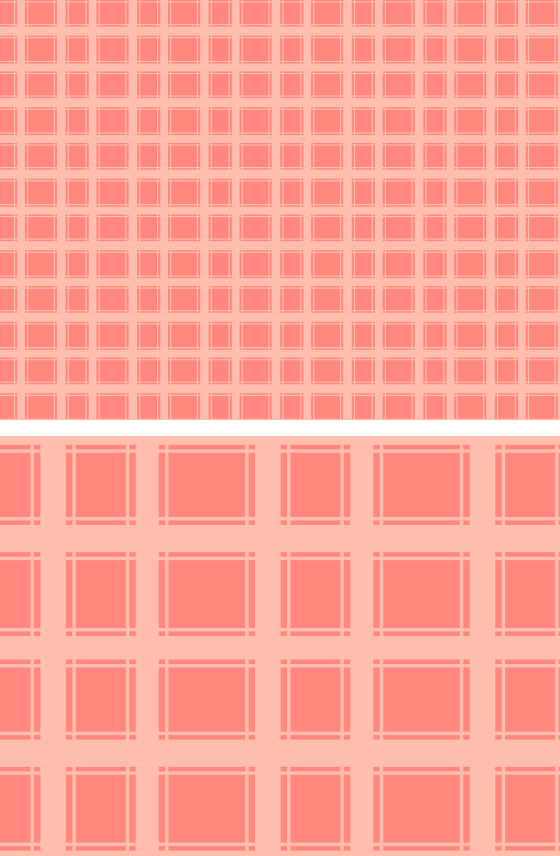
Top: the whole. Bottom: its middle third, enlarged.
Give the GLSL for this pattern, as a WebGL 2 fragment shader.

```glsl
#version 300 es
precision highp float;
// Woven check: coral blocks on a pale peach ground, alternating in size both ways.
// Each axis is a repeating row of bands with a thin line cut inside either edge;
// the product of the two axes gives the blocks.

uniform vec2 u_resolution;
out vec4 fragColor;

// Share of a pixel of width px, centred on x, that lies between a and b
float coverage(float x, float a, float b, float px) {
    return clamp((min(x + 0.5 * px, b) - max(x - 0.5 * px, a)) / px, 0.0, 1.0);
}

// Band from a to b, with a thin line cut at the given inset from each edge
float band(float x, float a, float b, float inset, float px) {
    float halfLine = 0.008;
    float solid = coverage(x, a, b, px);
    float lowLine = coverage(x, a + inset - halfLine, a + inset + halfLine, px);
    float highLine = coverage(x, b - inset - halfLine, b - inset + halfLine, px);
    return solid - lowLine - highLine;
}

void main() {
    // Square tiles, 5.87 to the canvas height, starting inside a gap
    float tilesPerHeight = 5.87;
    float px = tilesPerHeight / u_resolution.y;
    vec2 tile = fract(gl_FragCoord.xy * px - vec2(0.298, -0.068));

    // Wide and narrow columns, tall and short rows
    float columns = band(tile.x, 0.050, 0.499, 0.038, px)
                  + band(tile.x, 0.618, 0.943, 0.038, px);
    float rows = band(tile.y, 0.050, 0.440, 0.029, px)
               + band(tile.y, 0.567, 0.940, 0.029, px);

    vec3 peach = vec3(1.00, 0.74, 0.68);
    vec3 coral = vec3(1.00, 0.53, 0.49);
    fragColor = vec4(mix(peach, coral, columns * rows), 1.0);
}
```
